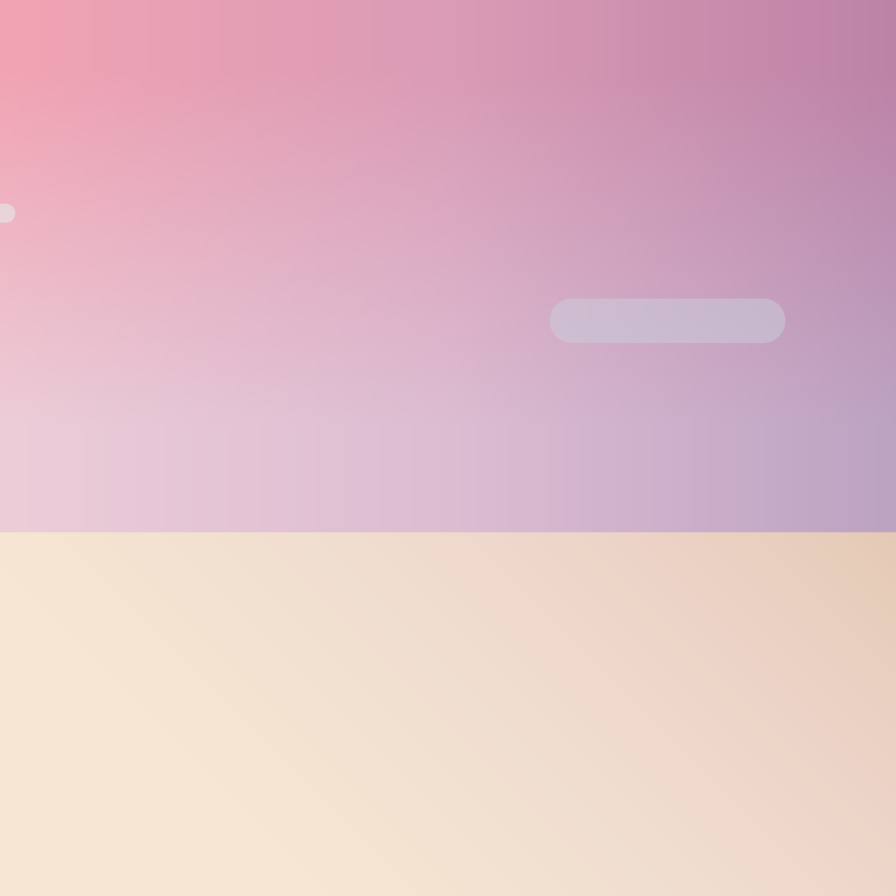
Reproduce this background procedurally as a three.js fragment shader.

```glsl
// A pastel dusk sky with two translucent pill clouds above a plain of pale sand.
// The sky blends two horizontal colour ramps by height, the sand follows a
// diagonal ramp, and the clouds are capsule distance functions.
varying vec2 vUv;

const float HORIZON = 0.406;
const float EDGE = 0.001;

// Three colours spaced evenly over 0..1
vec3 ramp(vec3 start, vec3 middle, vec3 end, float t) {
  return t < 0.5 ? mix(start, middle, t * 2.0) : mix(middle, end, t * 2.0 - 1.0);
}

vec3 skyColor(vec2 p) {
  vec3 upper = ramp(vec3(0.945, 0.640, 0.702), vec3(0.853, 0.608, 0.710),
                    vec3(0.740, 0.512, 0.652), p.x);
  vec3 lower = ramp(vec3(0.925, 0.802, 0.845), vec3(0.862, 0.738, 0.822),
                    vec3(0.738, 0.637, 0.760), p.x);
  float height = clamp((p.y - 0.525) / 0.395, 0.0, 1.0);
  return mix(lower, upper, height);
}

vec3 sandColor(vec2 p) {
  // Distance along the diagonal, measured from the left end of the horizon
  float d = p.x + p.y - HORIZON;
  vec3 color = mix(vec3(0.965, 0.902, 0.824), vec3(0.941, 0.867, 0.814),
                   smoothstep(-0.12, 0.42, d));
  color = mix(color, vec3(0.925, 0.826, 0.778), clamp((d - 0.38) / 0.32, 0.0, 1.0));
  return mix(color, vec3(0.894, 0.792, 0.710), clamp((d - 0.70) / 0.30, 0.0, 1.0));
}

// Coverage of a horizontal capsule
float pill(vec2 p, vec2 center, float halfLength, float radius) {
  vec2 q = p - center;
  q.x = max(abs(q.x) - halfLength + radius, 0.0);
  return 1.0 - smoothstep(-EDGE, EDGE, length(q) - radius);
}

void main() {
  // Sky and clouds
  vec3 sky = skyColor(vUv);
  sky = mix(sky, vec3(0.79, 0.81, 0.86), 0.5 * pill(vUv, vec2(0.745, 0.642), 0.1315, 0.0248));
  sky = mix(sky, vec3(0.89, 0.92, 0.91), 0.6 * pill(vUv, vec2(-0.033, 0.762), 0.050, 0.0106));

  // Ground below the horizon
  float aboveHorizon = smoothstep(HORIZON - EDGE, HORIZON + EDGE, vUv.y);
  gl_FragColor = vec4(mix(sandColor(vUv), sky, aboveHorizon), 1.0);
}
```
